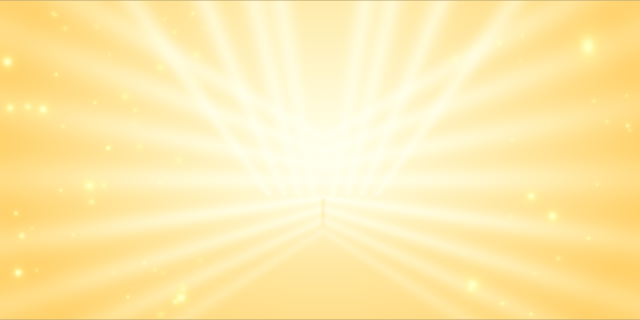
Write a WebGL 1 fragment shader that draws this background.

```glsl
precision highp float;
uniform vec2 u_resolution;

float hash(float n) {
  return fract(sin(n * 12.9898) * 4375.85);
}

// Soft band with a gaussian profile
float band(float d, float width) {
  return exp(-d * d / (width * width));
}

// Distance from q to the line y = start + slope * x
float lineDistance(vec2 q, float start, float slope) {
  return (q.y - start - slope * q.x) / sqrt(1.0 + slope * slope);
}

// Bright core with a faint halo
float sparkle(vec2 p, vec2 center, float radius) {
  float d = length(p - center) / radius;
  return 0.8 * exp(-d * d) + 0.3 * exp(-d * d * 0.2);
}

// Light beams, mirrored about the vertical axis
float beams(vec2 q) {
  float horizon = 0.388;
  float above = smoothstep(horizon - 0.004, horizon + 0.006, q.y);
  float height = max(q.y - horizon, 0.0);
  float shade = 1.0;
  for (int k = 0; k < 4; k++) {
    float i = float(k);

    // Wide chevrons
    float wing = lineDistance(q, 0.57 - 0.045 * i, 0.55 - 0.18 * i);
    shade *= 1.0 - 0.58 * band(wing, 0.011 + 0.055 * q.x) * (1.0 - 0.35 * q.x);

    // Steep beams standing on the horizon
    float lean = 0.17 + 0.06 * i * i;
    float foot = 0.03 + 0.045 * i;
    float steep = (q.x - foot - lean * height) / sqrt(1.0 + lean * lean);
    shade *= 1.0 - 0.55 * above * band(steep, 0.01 + 0.045 * height);

    // Floor beams falling away from the center
    float ray = lineDistance(q, horizon - 0.006 - 0.035 * i, -0.14 - 0.16 * i);
    float strength = 0.65 - 0.13 * i;
    shade *= 1.0 - strength * (1.0 - above) * band(ray, 0.01 + 0.04 * q.x) * (1.0 - 0.3 * q.x);
  }
  return 1.0 - shade;
}

// Scattered sparkles, denser towards both sides
float sparkles(vec2 p) {
  float sum = 0.0;
  for (int k = 0; k < 64; k++) {
    float n = float(k) + 1.0;
    float offset = 0.03 + 0.62 * hash(n * 1.73);
    float x = hash(n * 3.31) < 0.62 ? offset : 2.0 - offset;
    float size = 0.004 + 0.008 * pow(hash(n * 5.17), 3.0);
    sum += sparkle(p, vec2(x, hash(n * 7.91)), size) * (0.35 + 0.5 * hash(n * 9.43));
  }
  // Larger accents
  sum += sparkle((p - vec2(1.837, 0.855)) * vec2(1.0, 0.75), vec2(0.0), 0.02);
  sum += sparkle(p, vec2(0.135, 0.658), 0.013);
  sum += sparkle(p, vec2(0.281, 0.42), 0.014);
  sum += sparkle(p, vec2(1.477, 0.11), 0.017);
  sum += sparkle(p, vec2(0.566, 0.07), 0.014);
  sum += sparkle(p, vec2(0.023, 0.807), 0.014);
  sum += sparkle(p, vec2(1.727, 0.325), 0.013);
  sum += sparkle(p, vec2(1.66, 0.387), 0.012);
  sum += sparkle(p, vec2(0.057, 0.148), 0.011);
  return min(sum, 1.0);
}

void main() {
  // Canvas height is one unit, width is two
  vec2 uv = gl_FragCoord.xy / u_resolution;
  vec2 p = uv * vec2(2.0, 1.0);
  vec2 q = vec2(abs(p.x - 1.01), p.y);

  // Central glow, dimmer below the horizon
  float d = length((q - vec2(0.0, 0.52)) * vec2(1.0, 1.05));
  float light = 0.98 - 0.95 * d;
  light -= 0.2 * (1.0 - smoothstep(0.16, 0.39, p.y)) * exp(-q.x * q.x * 3.0);
  light = clamp(light, 0.03, 1.0);
  light += (1.0 - light) * beams(q) * (1.0 - 0.45 * smoothstep(0.35, 1.0, q.x));

  // Thin seam under the apex
  float seam = smoothstep(0.27, 0.33, p.y) * (1.0 - smoothstep(0.375, 0.388, p.y));
  light -= 0.2 * seam * band(q.x, 0.006);

  // Amber to ivory ramp
  float blue = mix(0.40, 0.94, clamp(light, 0.0, 1.0));
  float green = 1.0 - 0.17 * pow(max(0.93 - blue, 0.0) / 0.49, 1.2);
  vec3 color = vec3(1.0, green, blue);

  // Sparkles
  float glint = sparkles(p);
  vec3 glintColor = vec3(1.0, 1.0, max(blue, 0.6 + 0.15 * glint));
  color = mix(color, glintColor, glint);

  // Thin shaded borders at top and bottom
  float rim = 1.0 - smoothstep(0.001, 0.004, min(uv.y, 1.0 - uv.y));
  color = mix(color, vec3(0.72, 0.65, 0.45), 0.6 * rim);

  gl_FragColor = vec4(color, 1.0);
}
```
